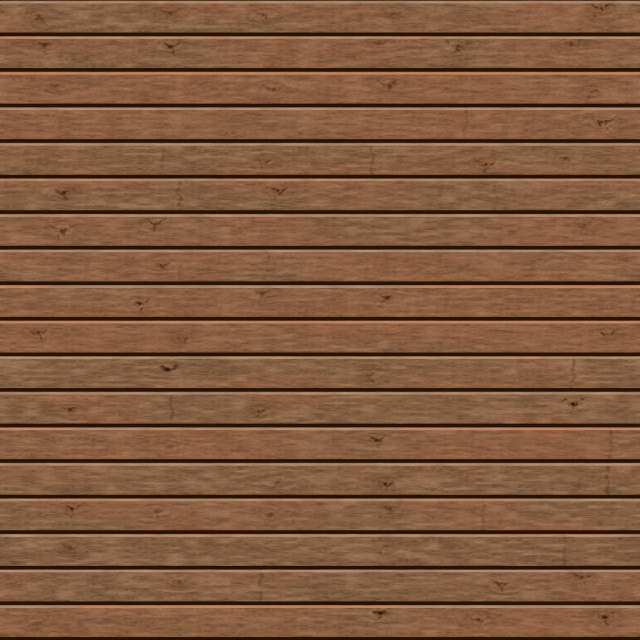
Reproduce this texture procedurally as a three.js fragment shader.

```glsl
varying vec2 vUv;

const float PLANKS = 18.0;
const float KNOT_CELLS = 6.0;
const float KNOT_CHANCE = 0.42;
const float CRACK_CHANCE = 0.2;
const float GAP_CENTER = 0.035;
const float GAP_HALF = 0.032;
const float EDGE_SOFT = 0.036;
const float LIP_CENTER = 0.935;
const float LIP_HALF = 0.014;
const float GRAIN = 0.14;

const vec3 WARM = vec3(0.562, 0.375, 0.258);
const vec3 DULL = vec3(0.515, 0.378, 0.264);
const vec3 PALE = vec3(0.585, 0.440, 0.325);
const vec3 WEATHERED = vec3(0.435, 0.310, 0.205);
const vec3 STAIN = vec3(0.320, 0.200, 0.110);
const vec3 GAP = vec3(0.160, 0.065, 0.000);
const vec3 LIP = vec3(0.710, 0.565, 0.450);
const vec3 LIP_WARM = vec3(0.780, 0.530, 0.380);
const vec3 KNOT_RED = vec3(0.560, 0.320, 0.190);

float hash(vec2 p) {
  return fract(sin(dot(p, vec2(127.1, 311.7))) * 43758.5453);
}

// Value noise that wraps across after a whole number of cells
float noise(vec2 p, float period) {
  vec2 i = floor(p);
  vec2 f = fract(p);
  f = f * f * (3.0 - 2.0 * f);
  float x0 = mod(i.x, period);
  float x1 = mod(i.x + 1.0, period);
  return mix(mix(hash(vec2(x0, i.y)), hash(vec2(x1, i.y)), f.x),
             mix(hash(vec2(x0, i.y + 1.0)), hash(vec2(x1, i.y + 1.0)), f.x), f.y);
}

// Noise over one plank: cells across the canvas and cells up the plank
float plankNoise(float x, float y, float row, float across, float up) {
  return noise(vec2(x * across, y * up + row * 43.0 + across), across);
}

float band(float d, float halfWidth, float soft) {
  return 1.0 - smoothstep(halfWidth, halfWidth + soft, d);
}

void main() {
  float x = vUv.x;
  float row = mod(floor(vUv.y * PLANKS), PLANKS);
  float y = fract(vUv.y * PLANKS);

  // Knot position, in units of the plank height
  float cell = mod(floor(x * KNOT_CELLS), KNOT_CELLS);
  vec2 seed = vec2(cell + 3.0, row + 11.0);
  vec2 center = vec2(mix(0.28, 0.72, hash(seed)), mix(0.35, 0.8, hash(seed + 31.0)));
  vec2 q = vec2((fract(x * KNOT_CELLS) - center.x) * PLANKS / KNOT_CELLS, y - center.y);
  float hasKnot = step(hash(seed + 57.0), KNOT_CHANCE);
  float strength = hasKnot * mix(0.35, 1.0, hash(seed + 83.0));

  // Grain bends around the knot
  float near = hasKnot * exp(-dot(q * vec2(2.6, 4.0), q * vec2(2.6, 4.0)));
  float gy = y - 0.65 * q.y * near;
  float broad = plankNoise(x, y, row, 7.0, 1.0);
  float streak = plankNoise(x, gy, row, 40.0, 12.0);
  float fine = plankNoise(x, gy, row, 96.0, 20.0);
  float speck = plankNoise(x, y, row, 240.0, 27.0);

  // Plank hue, pale and weathered streaks of nearly even brightness
  float rowTone = hash(vec2(row, 5.0));
  float warmth = smoothstep(0.15, 0.8, 0.4 * rowTone + 0.6 * broad);
  vec3 color = mix(DULL, WARM, warmth);
  color = mix(color, PALE, mix(0.7, 0.4, warmth) * smoothstep(0.5, 0.9, streak));
  float weathering = smoothstep(0.5, 0.9, 1.0 - 0.5 * (streak + fine));
  color = mix(color, WEATHERED, mix(0.6, 0.4, warmth) * weathering);
  float grain = 0.2 * streak + 0.4 * fine + 0.4 * speck - 0.5;
  color *= 1.0 + 2.0 * GRAIN * grain;
  float darkStreak = smoothstep(0.62, 0.9, fine) * smoothstep(0.35, 0.75, 1.0 - streak);
  color = mix(color, STAIN, darkStreak * mix(0.4, 0.25, warmth));

  // Flame figure around the knot
  float wobble = plankNoise(x, y, row, 130.0, 8.0) - 0.5;
  float ragged = smoothstep(0.25, 0.7, plankNoise(x, y, row, 190.0, 13.0));
  float flame = 0.5 + 0.5 * sin(48.0 * length(q * vec2(0.35, 1.0)) + 5.0 * wobble);
  color = mix(color, STAIN, 0.3 * near * flame * flame);

  // Ragged slanting wings and a small dark core
  float lean = mix(-0.8, 0.8, hash(seed + 19.0));
  float reach = mix(0.18, 0.36, hash(seed + 43.0));
  float side = abs(q.x + 0.4 * lean * q.y);
  float wing = band(abs(q.y - 0.55 * side + 0.05 + 0.13 * wobble), 0.014, 0.055);
  float spur = band(abs(q.x - lean * q.y + 0.15 * wobble), 0.014, 0.055);
  wing *= band(side, 0.4 * reach, reach);
  spur *= band(abs(q.y + 0.12), 0.05, 0.15);
  color = mix(color, KNOT_RED, strength * 0.4 * band(length(q * vec2(0.7, 1.2)), 0.04, 0.13));
  color = mix(color, STAIN * 0.8, strength * 0.8 * ragged * max(wing, 0.7 * spur));
  float core = band(length(q * vec2(0.8, 1.1)) + 0.08 * wobble, 0.01, 0.05);
  color = mix(color, GAP, strength * 0.7 * core);

  // Faint cracks across the plank
  float hasCrack = step(hash(seed + 101.0), CRACK_CHANCE) * (1.0 - hasKnot);
  float bend = 0.16 * (plankNoise(x, y, row, 9.0, 5.0) - 0.5);
  float crack = band(abs(q.x + bend), 0.012, 0.07) * mix(0.2, 1.0, ragged);
  color = mix(color, STAIN, hasCrack * 0.35 * crack);

  // Lit upper lip, glowing along part of a few planks
  float lip = band(abs(y - LIP_CENTER), LIP_HALF, EDGE_SOFT);
  float glow = smoothstep(0.78, 0.88, rowTone) * smoothstep(0.5, 0.6, plankNoise(x, 0.0, row, 4.0, 1.0));
  float lipWear = mix(0.65, 1.0, plankNoise(x, 0.0, row + 20.0, 48.0, 1.0));
  color = mix(color, mix(LIP, LIP_WARM, glow), lip * max(lipWear, 0.9 * glow));

  // Soft shade above the gap, then the gap itself
  color *= 1.0 - 0.1 * (1.0 - smoothstep(0.06, 0.16, y));
  float gapDistance = abs(fract(y - GAP_CENTER + 0.5) - 0.5);
  color = mix(color, GAP, band(gapDistance, GAP_HALF, EDGE_SOFT));

  gl_FragColor = vec4(color, 1.0);
}
```
